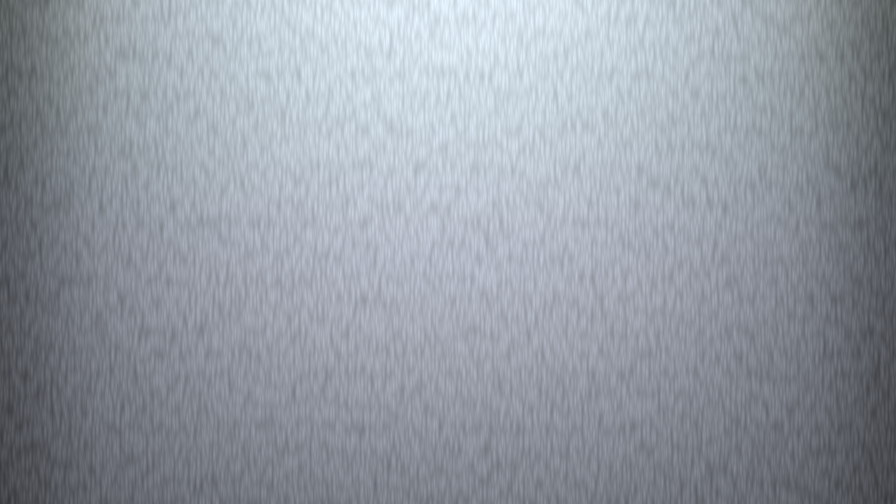
Write a WebGL 1 fragment shader that draws this texture.

```glsl
precision highp float;

uniform vec2 u_resolution;

vec2 hash2(vec2 p) {
    vec3 q = fract(vec3(p.xyx) * vec3(0.1031, 0.1030, 0.0973));
    q += dot(q, q.yzx + 33.33);
    return fract((q.xx + q.yz) * q.zy);
}

// Distance to the nearest jittered point of the cell grid
float cellular(vec2 p) {
    vec2 cell = floor(p);
    vec2 local = fract(p);
    float nearest = 4.0;
    for (int y = -1; y <= 1; y++) {
        for (int x = -1; x <= 1; x++) {
            vec2 offset = vec2(float(x), float(y));
            vec2 delta = offset + hash2(cell + offset) - local;
            nearest = min(nearest, dot(delta, delta));
        }
    }
    return sqrt(nearest);
}

// Bright strands from cells stretched along the brushing direction
float strands(vec2 p, vec2 density, float slant, float seed) {
    p.x += slant * p.y;
    return 0.48 - cellular(p * density + seed);
}

float brushedGrain(vec2 p) {
    float fine = strands(p, vec2(170.0, 27.0), 0.015, 17.0);
    float crossing = strands(p, vec2(145.0, 20.0), -0.025, 71.0);
    float broad = strands(p, vec2(65.0, 9.0), 0.01, 143.0);
    return 0.11 * fine + 0.075 * crossing + 0.025 * broad;
}

// Light from the upper middle, fading downward and toward the sides
float sheen(vec2 uv) {
    float side = abs(2.0 * uv.x - 1.0);
    float column = mix(0.49, 0.90, uv.y) + 0.10 * uv.y * (1.0 - uv.y);
    float sideFade = mix(0.38, 0.52, uv.y) * side * side;
    float edgeFade = 0.09 * smoothstep(0.75, 1.0, side);
    return column * (1.0 - sideFade - edgeFade);
}

vec3 steelTint(vec2 uv) {
    vec3 violet = vec3(0.965, 0.995, 1.065);
    vec3 skyBlue = vec3(0.945, 1.005, 1.05);
    vec3 greenGray = vec3(0.96, 1.01, 1.02);
    float side = abs(2.0 * uv.x - 1.0);
    vec3 tint = mix(violet, skyBlue, smoothstep(0.4, 0.85, uv.y));
    float corner = smoothstep(0.6, 1.0, side) * smoothstep(0.6, 1.0, uv.y);
    return mix(tint, greenGray, corner);
}

void main() {
    vec2 uv = gl_FragCoord.xy / u_resolution;
    vec2 p = gl_FragCoord.xy / u_resolution.y;

    float light = sheen(uv);
    float grain = brushedGrain(p) * mix(0.75, 1.1, light);
    vec3 color = steelTint(uv) * (light + grain);

    gl_FragColor = vec4(clamp(color, 0.0, 1.0), 1.0);
}
```
